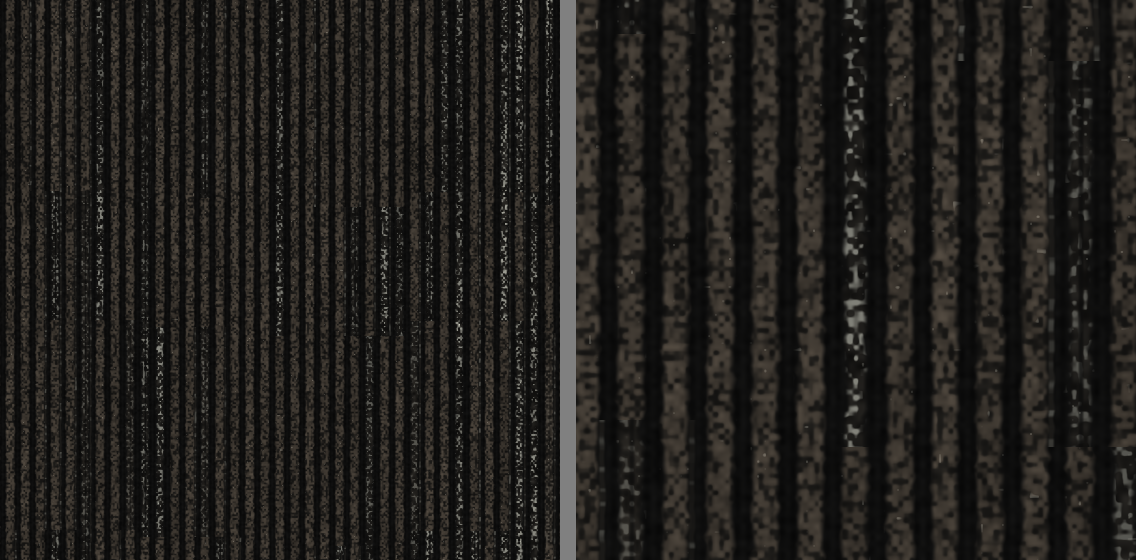
Left: the whole. Right: its middle third, enlarged.
A WebGL 2 fragment shader for this texture:

```glsl
#version 300 es
precision highp float;

uniform vec2 u_resolution;
out vec4 fragColor;

const float STRIPES = 37.4;      // stripes across the canvas
const float STRIPE_SHIFT = 0.18; // phase of the first stripe
const float NEEDLES = 4.0;       // yarn rows in each stripe repeat
const float TUFTS = 300.0;       // tufts along the canvas

const vec3 GROUND = vec3(0.044, 0.044, 0.043);
const vec3 BROWN = vec3(0.222, 0.200, 0.174);
const vec3 SHADE = vec3(0.120, 0.114, 0.104);
const vec3 PALE = vec3(0.47, 0.47, 0.44);

float hash(vec2 p) {
    vec3 q = fract(p.xyx * vec3(0.1031, 0.1030, 0.0973));
    q += dot(q, q.yzx + 33.33);
    return fract((q.x + q.y) * q.z);
}

float noise(vec2 p) {
    vec2 i = floor(p);
    vec2 f = fract(p);
    f = f * f * (3.0 - 2.0 * f);
    float low = mix(hash(i), hash(i + vec2(1.0, 0.0)), f.x);
    float high = mix(hash(i + vec2(0.0, 1.0)), hash(i + vec2(1.0, 1.0)), f.x);
    return mix(low, high, f.y);
}

// Soft vertical line of a given half width
float line(float x, float halfWidth, float softness) {
    return 1.0 - smoothstep(halfWidth - softness, halfWidth + softness, abs(x));
}

// Band of the carpet, with borders staggered between groups of stripes
float bandIndex(float y, float stripe) {
    float h = y + 0.035 * (hash(vec2(floor(stripe / 9.0), 5.0)) - 0.5);
    return step(0.04, h) + step(0.415, h) + step(0.645, h);
}

// Random choice that some stripes keep through every band
float bandSeed(float stripe, float band, float salt) {
    float changes = step(hash(vec2(stripe, band + salt)), 0.4);
    float kept = hash(vec2(stripe, salt + 40.0));
    float fresh = hash(vec2(stripe, band + salt + 60.0));
    return mix(kept, fresh, changes);
}

vec3 groundYarn(vec2 uv, float needle, float grain) {
    float rib = 0.5 + 0.5 * cos(6.2832 * needle);
    float loops = noise(uv * vec2(STRIPES * NEEDLES, TUFTS * 0.7));
    return GROUND * (0.55 + 0.35 * rib + 0.45 * loops + 0.4 * grain);
}

vec3 brownYarn(float grain, float tuft) {
    float light = 0.55 + 0.55 * grain + 0.35 * tuft;
    return mix(SHADE, BROWN, smoothstep(0.1, 0.6, grain)) * light;
}

vec3 speckledYarn(float grain, float tuft, float brightness) {
    vec3 base = SHADE * (0.45 + 0.8 * tuft);
    float speck = smoothstep(0.52 - 0.1 * brightness, 0.88, grain);
    return mix(base, PALE * (0.75 + 0.5 * brightness), speck);
}

void main() {
    vec2 uv = gl_FragCoord.xy / u_resolution;
    float column = uv.x * STRIPES - STRIPE_SHIFT;
    float stripe = floor(column);
    float x = fract(column) - 0.5;
    float band = bandIndex(uv.y, stripe);

    // Yarn texture and ragged edges
    float grain = noise(uv * TUFTS);
    float tuft = noise(uv * TUFTS * 0.55 + 71.0);
    float wobble = 0.14 * (noise(vec2(column * 2.0, uv.y * 170.0)) - 0.5);
    float drift = noise(vec2(stripe * 7.3, uv.y * 7.0));

    // Kind of yarn in this stripe and band
    float seed = bandSeed(stripe, band, 3.0) - 0.07 * step(2.5, band);
    float speckled = smoothstep(0.60, 0.70, seed);
    float brightness = smoothstep(0.72, 0.95, seed) * (0.5 + 0.5 * drift);

    vec3 color = groundYarn(uv, column * NEEDLES, grain);

    // Main stripe
    vec3 yarn = mix(brownYarn(grain, tuft), speckledYarn(grain, tuft, brightness), speckled);
    yarn *= 0.85 + 0.25 * drift;
    float halfWidth = mix(0.27, 0.21, speckled);
    color = mix(color, yarn, line(x + wobble, halfWidth, 0.08));

    // Split of one dark needle row inside some speckled stripes
    float split = speckled * step(0.5, hash(vec2(stripe, 17.0)));
    color = mix(color, GROUND, 0.75 * split * line(x - 0.03, 0.05, 0.04));

    // Thin dotted line beside some stripes
    float thinSeed = bandSeed(stripe, band, 23.0);
    float thin = smoothstep(0.58, 0.7, thinSeed);
    float dots = noise(vec2(stripe * 3.1, uv.y * TUFTS * 0.8));
    vec3 thinYarn = mix(SHADE, PALE * 0.75, smoothstep(0.5, 0.95, dots));
    color = mix(color, thinYarn, 0.8 * thin * line(x - 0.37 + 0.3 * wobble, 0.06, 0.04));

    // Stray pale fibres
    float fibre = smoothstep(0.93, 1.0, noise(uv * TUFTS * 0.8 + 19.0));
    color += PALE * 0.4 * fibre * line(x, 0.3, 0.1);

    fragColor = vec4(color, 1.0);
}
```
